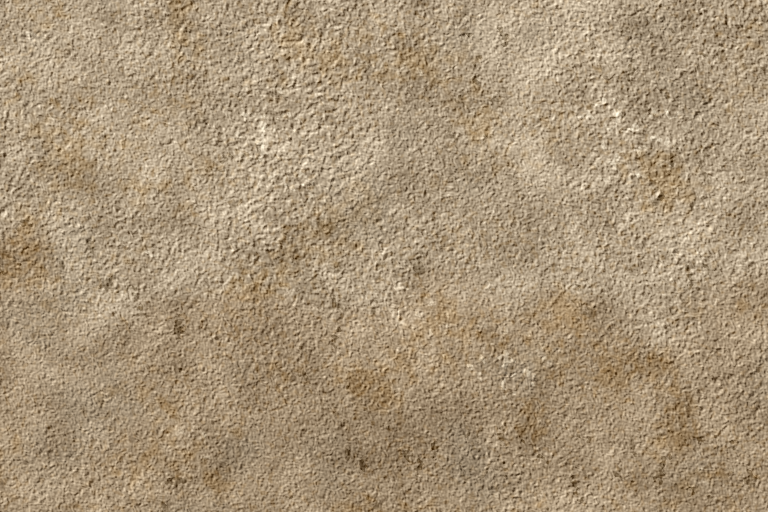
Give the GLSL for this texture, as a Shadertoy shader.

```glsl
vec2 gradientAt(vec2 cell) {
    vec3 q = fract(cell.xyx * vec3(0.1031, 0.1030, 0.0973));
    q += dot(q, q.yzx + 33.33);
    return fract((q.xx + q.yz) * q.zy) * 2.0 - 1.0;
}

float noise(vec2 p) {
    vec2 i = floor(p), f = p - i;
    vec2 u = f * f * f * (f * (f * 6.0 - 15.0) + 10.0);
    vec2 e = vec2(0.0, 1.0);
    float a = dot(gradientAt(i), f);
    float b = dot(gradientAt(i + e.yx), f - e.yx);
    float c = dot(gradientAt(i + e.xy), f - e.xy);
    float d = dot(gradientAt(i + e.yy), f - e.yy);
    return mix(mix(a, b, u.x), mix(c, d, u.x), u.y);
}

vec2 turn(vec2 p, float angle) {
    float c = cos(angle), s = sin(angle);
    return vec2(c * p.x - s * p.y, s * p.x + c * p.y);
}

float fbm(vec2 p) {
    float sum = 0.0, amp = 1.0;
    for (int i = 0; i < 5; i++) {
        sum += amp * noise(p);
        p = mat2(1.6, 1.2, -1.2, 1.6) * p + 17.3;
        amp *= 0.6;
    }
    return sum;
}

// Height of the plaster: lumps, pebbles, grains and fine sand
float relief(vec2 p, float coarse) {
    float lumps = noise(turn(p, 0.4) * 36.0 + 5.0) * mix(0.1, 0.5, coarse);
    float pebbles = noise(turn(p, 1.1) * 78.0 + 130.0) * mix(0.2, 0.95, coarse);
    float grains = noise(turn(p, 0.7) * 122.0 + 141.0) * mix(0.75, 0.85, coarse);
    float sand = noise(turn(p, 0.3) * 205.0 + 190.0) * mix(0.7, 0.5, coarse);
    return lumps + pebbles + grains + sand;
}

void mainImage(out vec4 fragColor, in vec2 fragCoord) {
    vec2 p = fragCoord / iResolution.y;

    // Rough upper coat over a smoother, browner lower coat
    float border = 0.43 + 0.05 * cos(p.x * 7.5) + 0.2 * fbm(p * 3.0 + 60.0);
    float upper = smoothstep(-0.04, 0.04, p.y - border);
    float coarse = clamp(0.2 + 0.45 * upper + 0.9 * fbm(p * 2.6 + 8.0), 0.0, 1.0);

    // Slanting light on the grains, with hollows darker than crests
    vec2 toLight = 0.0021 * normalize(vec2(-0.75, 0.65));
    vec2 warped = p + 0.003 * vec2(noise(p * 60.0), noise(p * 60.0 + 70.0));
    float lit = relief(warped - toLight, coarse);
    float shaded = relief(warped + toLight, coarse);
    float shade = lit - shaded;
    float light = shade * mix(0.25, 0.34, coarse) + 0.05 * (lit + shaded);

    // Small deep shadows: behind steep grains and in round pocks
    light -= 0.1 * smoothstep(0.2, 0.6, -shade) * mix(0.6, 1.0, coarse);
    float pock = smoothstep(0.2, 0.4, noise(turn(warped, 0.2) * 82.0 + 400.0));
    light -= 0.12 * pock * mix(0.5, 1.0, coarse);

    // Broad weathering and the tone of the two coats
    light += 0.115 * fbm(p * 3.2 + 23.0) + 0.11 * fbm(p * 13.0 + 31.0);
    light += mix(-0.032, 0.014, upper);
    vec3 color = vec3(0.688, 0.617, 0.516) + light * vec3(1.0, 1.01, 0.98);

    // Faint ochre stains, broken up by small flecks
    float stain = smoothstep(0.05, 0.6, fbm(p * 5.0 + 120.0) + 0.7 * noise(p * 48.0));
    float fleck = smoothstep(0.12, 0.38, noise(turn(p, 0.5) * 80.0 + 150.0) + 0.3 * fbm(p * 5.0 + 12.0));
    color -= stain * vec3(0.03, 0.053, 0.085);
    color -= fleck * vec3(0.02, 0.035, 0.055);
    color *= mix(vec3(0.99, 0.972, 0.95), vec3(1.0), upper);

    // Slightly greyer worn areas
    float worn = smoothstep(0.1, 0.6, fbm(p * 3.5 + 200.0));
    color = mix(color, vec3(dot(color, vec3(0.4, 0.4, 0.2))) * vec3(1.08, 0.99, 0.85), 0.35 * worn);

    // Scattered pits and pale chips, with ragged outlines
    float ragged = 0.6 * noise(turn(p, 0.9) * 110.0 + 103.0);
    float pitArea = smoothstep(-0.05, 0.25, noise(p * 5.0 + 77.0));
    float pit = smoothstep(0.28, 0.42, noise(p * vec2(36.0, 24.0) + 250.0) + ragged);
    color -= 0.17 * pit * pitArea;
    float chipArea = smoothstep(0.12, 0.4, noise(p * 4.5 + 310.0));
    float chip = smoothstep(0.2, 0.4, noise(p * 42.0 + 330.0) + ragged);
    color += vec3(0.15, 0.16, 0.16) * chip * chipArea;

    fragColor = vec4(clamp(color, 0.0, 1.0), 1.0);
}
```
